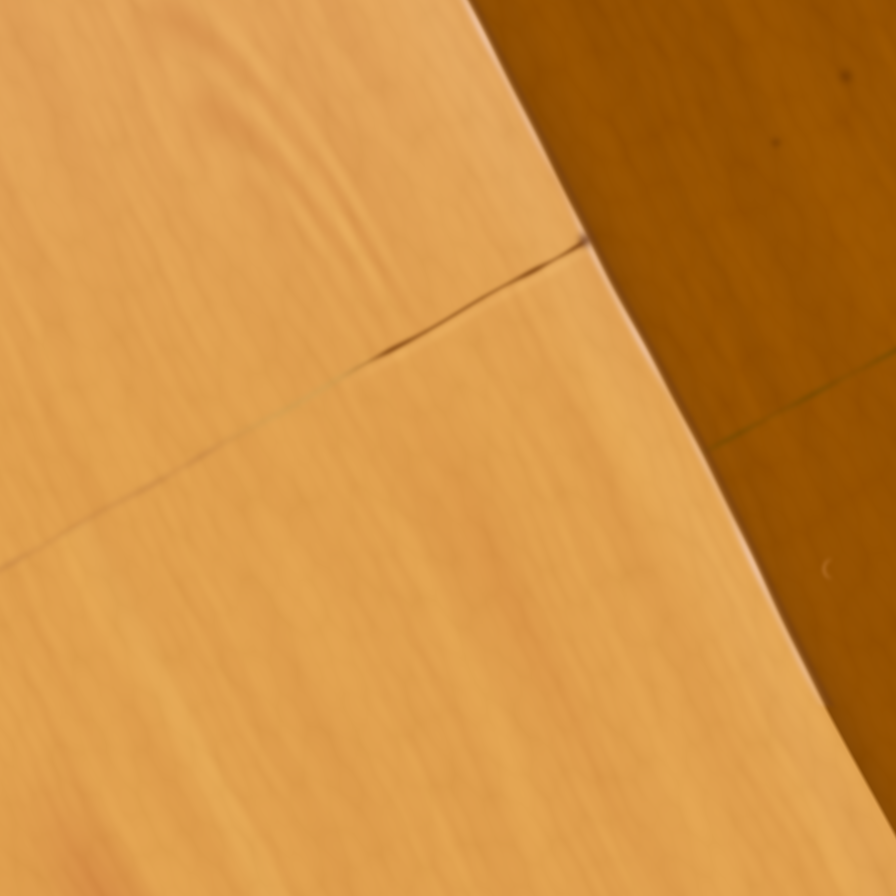
Give the GLSL for this texture, as a Shadertoy shader.

```glsl
// Slanted honey-coloured wood planks beside a darker wooden strip.
#define LIGHT_WOOD vec3(0.885, 0.635, 0.312)
#define LIGHT_VEIN vec3(0.825, 0.545, 0.25)
#define DARK_WOOD vec3(0.59, 0.32, 0.0)
#define DARK_VEIN vec3(0.49, 0.25, 0.0)
#define EDGE_TOP vec2(0.521, 1.0)
#define EDGE_DIR vec2(0.455, -0.8905)
#define EDGE_END 0.212
#define SOFTNESS 0.003
#define GRAIN_SCALE 41.0
#define MOTTLE 0.022

// Layered sines: x runs across the fibres, y along them.
float grain(vec2 p, float seed) {
    float sum = 0.0, weight = 0.42, freq = GRAIN_SCALE;
    p.x += 0.006 * sin(p.y * 8.0 + p.x * 6.0 + seed) + 0.002 * sin(p.y * 27.0 + seed * 2.0);
    for (int i = 0; i < 5; i++) {
        float phase = seed + float(i) * 2.4;
        float drift = 1.1 * sin(p.y * 4.3 + phase) + 0.6 * sin(p.y * 9.0 - phase);
        float across = 1.2 * sin(p.x * 23.0 + phase * 1.7);
        float fade = 0.55 + 0.45 * sin(p.y * 9.0 + p.x * 31.0 + phase * 3.0);
        sum += weight * fade * sin(p.x * freq + drift + across + phase * 4.1);
        freq *= 1.71;
        weight *= 0.8;
    }
    return sum;
}

vec2 hash2(vec2 cell) {
    return fract(sin(vec2(dot(cell, vec2(127.1, 311.7)), dot(cell, vec2(269.5, 183.3)))) * 43758.5);
}

// Cellular noise: squared distance to the nearest scattered point.
float cells(vec2 p) {
    vec2 cell = floor(p), local = fract(p);
    float nearest = 2.0;
    for (int k = 0; k < 9; k++) {
        vec2 step2 = vec2(k % 3, k / 3) - 1.0;
        vec2 gap = step2 + hash2(cell + step2) - local;
        nearest = min(nearest, dot(gap, gap));
    }
    return nearest;
}

float spot(vec2 p, vec2 center, float radius) {
    vec2 q = (p - center) / radius;
    return exp(-dot(q, q));
}

float line(float dist, float width) {
    return exp(-dist * dist / (width * width));
}

// Nested arches of growth rings, strongest near the crown.
float arches(vec2 p) {
    float ring = length((p - vec2(-0.32, 0.30)) * vec2(1.0, 0.23));
    float mask = smoothstep(0.04, 0.07, ring) * smoothstep(0.14, 0.10, ring);
    mask *= smoothstep(0.36, 0.12, p.y) * smoothstep(-0.38, -0.28, p.x);
    return mask * cos((ring - 0.073) * 230.0);
}

vec3 lightPlanks(vec2 uv, vec2 wood) {
    float seam = (uv.y - 0.365 - 0.56 * uv.x) * 0.872 + 0.001 * sin(uv.x * 43.0);
    float upper = smoothstep(-SOFTNESS, SOFTNESS, seam), lower = 1.0 - upper;
    float veins = mix(grain(wood, 1.7), grain(wood + vec2(0.13, 0.4), 5.2), upper);
    vec3 color = mix(LIGHT_WOOD, LIGHT_VEIN, 0.12 + 0.32 * veins);

    // Broad tints, long streaks and the figured crown.
    color += vec3(0.002, 0.006, 0.04) * smoothstep(0.45, 1.0, uv.y);
    color += vec3(0.012, 0.025, 0.03) * line(wood.x + 0.04, 0.035);
    float corner = smoothstep(0.5, 0.75, wood.y);
    color -= vec3(0.045, 0.085, 0.04) * lower * corner * line(wood.x + 0.82, 0.04);
    color += vec3(0.015, 0.03, 0.025) * lower * line(wood.x + 0.65, 0.018);
    float heart = line(wood.y - 0.62, 0.22);
    color -= vec3(0.015, 0.03, 0.02) * lower * heart * line(wood.x + 0.265, 0.025);
    color -= vec3(0.018, 0.03, 0.022) * arches(wood) * upper;

    // The joint opens toward the right and fades out on the left.
    float open = smoothstep(0.37, 0.44, uv.x);
    float closed = 1.0 - smoothstep(0.22, 0.33, uv.x);
    float middle = (1.0 - open) * (1.0 - closed);
    float wear = 0.75 + 0.25 * sin(uv.x * 57.0 + 2.0 * sin(uv.x * 31.0));
    float gap = 0.0024 + 0.0012 * wear;
    color = mix(color, vec3(0.55, 0.31, 0.09), 0.85 * wear * open * line(seam, gap));
    color = mix(color, vec3(0.75, 0.50, 0.26), 0.4 * wear * closed * line(seam, 0.005));
    color = mix(color, vec3(0.81, 0.63, 0.33), 0.4 * middle * line(seam, 0.005));
    return color + vec3(0.02, 0.03, 0.03) * open * line(seam + 0.009, 0.006);
}

vec3 darkPlanks(vec2 uv, vec2 wood) {
    float seam = (uv.y - 0.495 - 0.53 * (uv.x - 0.785)) * 0.883;
    float upper = smoothstep(-SOFTNESS, SOFTNESS, seam);
    float veins = mix(grain(wood * 0.8, 8.3), grain(wood * 0.8, 3.9), upper);
    vec3 color = mix(DARK_WOOD, DARK_VEIN, 0.1 + 0.27 * veins);
    color += vec3(0.025, 0.018, 0.0) * spot(uv, vec2(0.96, 0.74), 0.2);

    // Shade beside the step, the joint and small flaws.
    color = mix(color, vec3(0.49, 0.27, 0.025), 0.6 * exp(-max(wood.x, 0.0) / 0.018));
    float wear = 0.7 + 0.3 * sin(uv.x * 71.0);
    color = mix(color, vec3(0.46, 0.29, 0.0), 0.6 * wear * line(seam, 0.0045));
    float flaws = spot(uv, vec2(0.944, 0.915), 0.008) + 0.8 * spot(uv, vec2(0.866, 0.841), 0.006);
    color = mix(color, vec3(0.40, 0.19, 0.0), 0.45 * flaws);
    float scratch = line(length(uv - vec2(0.930, 0.365)) - 0.010, 0.0035);
    return mix(color, vec3(0.74, 0.47, 0.20), 0.5 * scratch * smoothstep(0.932, 0.918, uv.x));
}

void mainImage(out vec4 fragColor, in vec2 fragCoord) {
    vec2 uv = fragCoord / iResolution.xy;
    vec2 offset = uv - EDGE_TOP;
    vec2 wood = vec2(dot(offset, vec2(-EDGE_DIR.y, EDGE_DIR.x)), dot(offset, EDGE_DIR));

    // Slight waviness keeps the step from looking ruled.
    float side = wood.x - 0.003 * sin(wood.y * 11.0 - 4.6) * smoothstep(0.2, 0.4, wood.y);
    float soft = max(SOFTNESS, 1.0 / iResolution.y);
    vec3 color = mix(lightPlanks(uv, wood), darkPlanks(uv, wood), smoothstep(-soft, soft, side));
    color += MOTTLE * (0.25 - cells(wood * vec2(60.0, 26.0)));

    // Pale bevel, uneven along its length, with a thin shadow under it.
    float bevel = smoothstep(EDGE_END - 0.004, EDGE_END + 0.004, uv.y);
    float shine = 0.58 + 0.2 * sin(wood.y * 19.0 + 0.6) + 0.16 * sin(wood.y * 47.0);
    color = mix(color, vec3(0.45, 0.24, 0.08), 0.45 * bevel * line(side - 0.006, 0.0045));
    color = mix(color, vec3(0.93, 0.75, 0.60), shine * bevel * line(side + 0.002, 0.0045));

    // Dark notch where the joint meets the step.
    color = mix(color, vec3(0.42, 0.21, 0.08), 0.6 * spot(uv, vec2(0.653, 0.732), 0.008));
    fragColor = vec4(clamp(color, 0.0, 1.0), 1.0);
}
```
